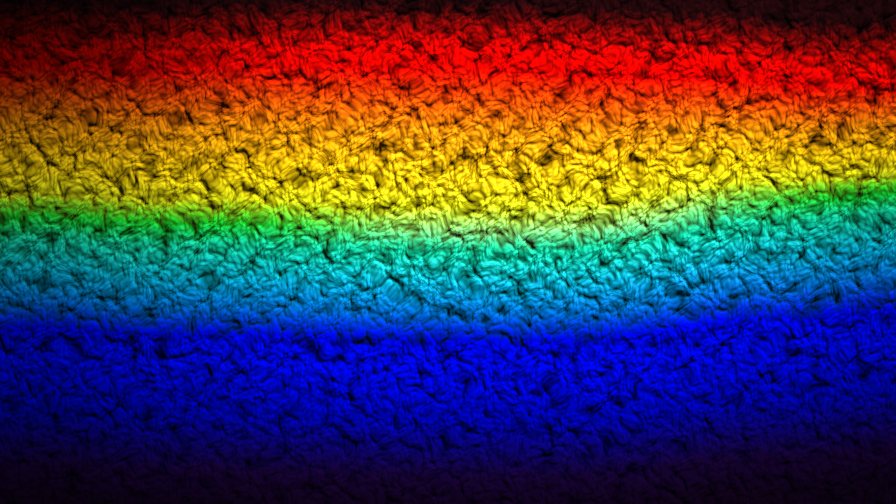
Give the GLSL for this texture, as a Shadertoy shader.

```glsl
// A spectrum of light falling across a rough, woolly plaster wall.
// Bent colour bands are blended from top to bottom, then shaded by
// the relief of three layers of cellular puffs lit from above.

vec2 hash2(vec2 cell) {
    vec3 q = fract(cell.xyx * vec3(0.1031, 0.1030, 0.0973));
    q += dot(q, q.yzx + 33.33);
    return fract((q.xx + q.yz) * q.zy);
}

// Rounded bump around the nearest jittered cell centre.
float puff(vec2 p) {
    vec2 cell = floor(p), local = fract(p);
    float nearest = 2.0;
    for (int j = -1; j <= 1; j++)
    for (int i = -1; i <= 1; i++) {
        vec2 offset = vec2(i, j);
        vec2 d = offset + hash2(cell + offset) - local;
        nearest = min(nearest, dot(d, d));
    }
    return 1.0 - 1.4 * nearest;
}

// Layered sines that break up the regularity of the cells.
vec2 wobble(vec2 p) {
    return vec2(sin(p.y * 41.0 + 2.0 * sin(p.x * 23.0)),
                sin(p.x * 37.0 + 2.0 * sin(p.y * 29.0)));
}

float wallHeight(vec2 p) {
    p += 0.006 * wobble(p) + 0.003 * wobble(p.yx * 2.7 + 4.0);
    float height = 0.0, weight = 0.44, scale = 34.0;
    mat2 turn = mat2(0.8, 0.6, -0.6, 0.8);
    for (int k = 0; k < 3; k++) {
        height += weight * puff(p * scale);
        p = turn * p + 7.3;
        scale *= 2.0;
        weight *= 0.74;
    }
    return height;
}

vec3 band(vec3 above, vec3 below, float depth, float start, float end) {
    return mix(above, below, clamp((depth - start) / (end - start), 0.0, 1.0));
}

// Colour of the light by depth below the top edge.
vec3 spectrum(float depth, float paleness) {
    vec3 c = vec3(0.13, 0.03, 0.04);
    c = band(c, vec3(0.88, 0.02, 0.01), depth, 0.01, 0.105);
    c = band(c, vec3(0.88, 0.24, 0.02), depth, 0.14, 0.19);
    c = band(c, vec3(0.89, 0.52, 0.03), depth, 0.19, 0.26);
    c = band(c, vec3(0.88, 0.73, 0.03), depth, 0.26, 0.35);
    c = band(c, vec3(0.76, 0.79, 0.06), depth, 0.36, 0.42);
    vec3 green = mix(vec3(0.08, 0.72, 0.14), vec3(0.50, 0.82, 0.42), paleness);
    c = band(c, green, depth, 0.415, 0.46);
    c = band(c, vec3(0.05, 0.72, 0.53), depth, 0.46, 0.50);
    c = band(c, vec3(0.01, 0.58, 0.70), depth, 0.50, 0.57);
    c = band(c, vec3(0.00, 0.36, 0.72), depth, 0.57, 0.63);
    c = band(c, vec3(0.00, 0.02, 0.77), depth, 0.63, 0.68);
    c = band(c, vec3(0.00, 0.01, 0.58), depth, 0.74, 0.84);
    c = band(c, vec3(0.07, 0.01, 0.17), depth, 0.84, 0.95);
    return band(c, vec3(0.05, 0.01, 0.08), depth, 0.95, 1.02);
}

// Vertical shift of the bands: they spread apart towards the right.
float bandBend(float x, float depth) {
    float right = smoothstep(0.55, 1.0, x);
    float left = 1.0 - smoothstep(0.0, 0.5, x);
    float rightShift = mix(-0.035, 0.075, smoothstep(0.15, 0.40, depth));
    rightShift -= 0.02 * smoothstep(0.50, 0.68, depth);
    float leftShift = 0.025 * smoothstep(0.1, 0.4, depth);
    return right * rightShift + left * leftShift;
}

// Fall-off of the light towards the sides and the upper left corner.
float falloff(float x, float depth) {
    float light = mix(0.60, 1.0, smoothstep(-0.05, 0.42, x));
    light *= 1.0 - 0.20 * smoothstep(0.75, 1.05, x);
    vec2 corner = vec2(x / 0.24, (depth - 0.06) / 0.17);
    return light * (1.0 - 0.50 * exp(-dot(corner, corner)));
}

void mainImage(out vec4 fragColor, in vec2 fragCoord) {
    vec2 p = fragCoord / iResolution.y;
    float x = fragCoord.x / iResolution.x;
    float depth = 1.0 - p.y;

    // Relief: raised parts catch the light, lower sides fall in shadow.
    float height = wallHeight(p);
    float slope = height - wallHeight(p + vec2(0.003, 0.006));
    float raised = height - 0.69;
    float shade = clamp(0.97 + 1.15 * raised + 0.75 * slope, 0.15, 1.5);

    // Bands, with edges carried along by the puffs.
    float bent = depth + bandBend(x, depth) + 0.035 * raised;
    bent += 0.004 * sin(x * 19.0 + 2.0 * sin(x * 7.0));
    float paleness = smoothstep(0.25, 0.5, x) * (1.0 - smoothstep(0.72, 0.95, x));
    vec3 colour = spectrum(bent, paleness) * shade * falloff(x, depth);

    // Whitish fibres where the light is strongest.
    float bright = smoothstep(0.15, 0.4, depth) * (1.0 - smoothstep(0.5, 0.66, depth));
    colour += 0.22 * bright * max(shade - 1.0, 0.0) * (0.4 + paleness);

    fragColor = vec4(clamp(colour, 0.0, 1.0), 1.0);
}
```
